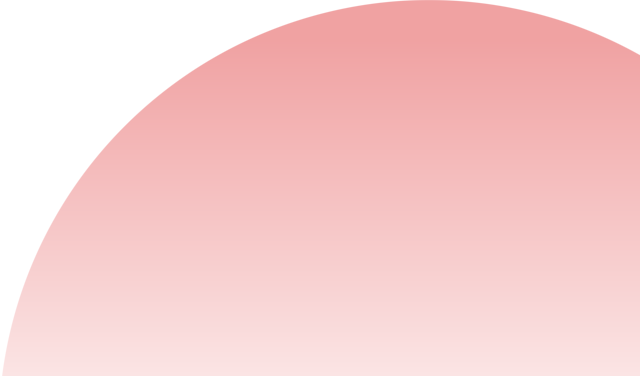
A Shadertoy shader for this background:

```glsl
float discMask(vec2 p, vec2 center, float radius, float softness) {
    float d = length(p - center) - radius;
    return 1.0 - smoothstep(-softness, softness, d);
}

void mainImage(out vec4 fragColor, in vec2 fragCoord) {
    // Canvas height is one unit
    vec2 p = fragCoord / iResolution.y;
    float aspect = iResolution.x / iResolution.y;
    float pixel = 1.0 / iResolution.y;

    // Vertical blush: flat near the top, fading to pale pink below
    vec3 rose = vec3(0.941, 0.635, 0.637);
    vec3 palePink = vec3(0.984, 0.895, 0.895);
    float fade = clamp((0.89 - p.y) / 0.89, 0.0, 1.0);
    vec3 blush = mix(rose, palePink, fade);

    // Large disc touching the top edge, its center below the canvas
    float radius = 1.145;
    vec2 center = vec2(0.6706 * aspect, 1.0 - radius);
    float disc = discMask(p, center, radius, 0.8 * pixel);

    fragColor = vec4(mix(vec3(1.0), blush, disc), 1.0);
}
```
